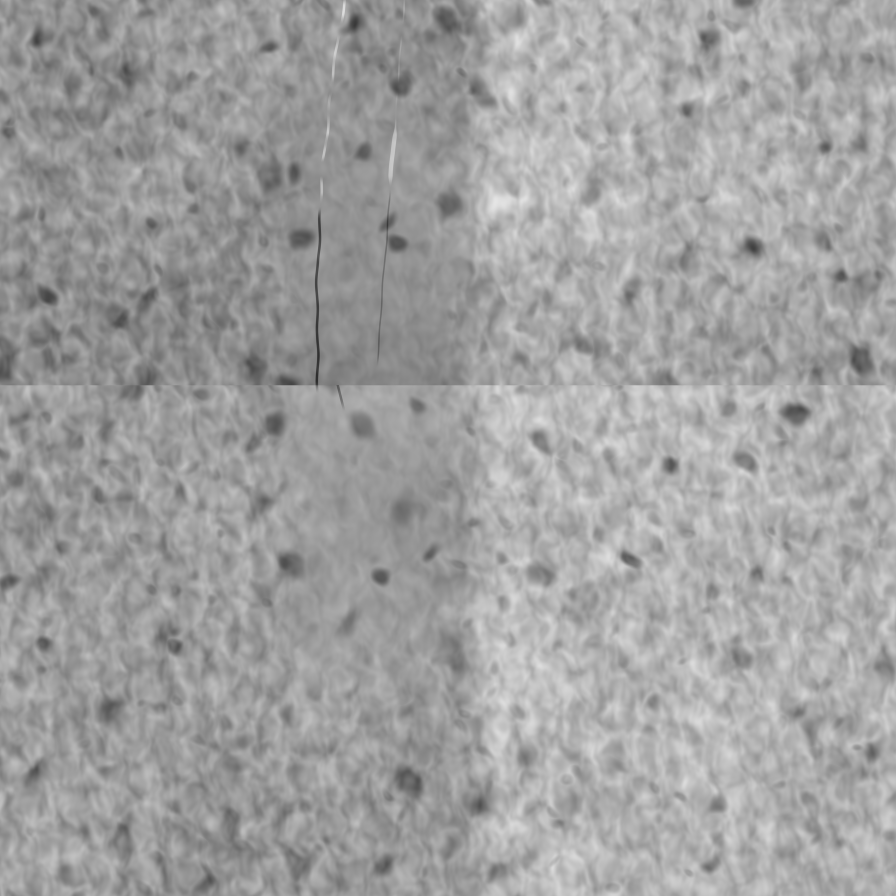
A Shadertoy shader for this texture:

```glsl
// Weathered grey speckled stone: two stacked slabs, a tonal step and thin scratches.
#define SEAM_Y 0.570
#define STEP_X 0.540
#define LEFT_TONE 0.610
#define RIGHT_TONE 0.695
#define MOTTLE 0.150
#define FINE_GRAIN 0.125
#define CLOUDS 0.075
#define SPECK_DEPTH 0.125
#define SPOT_DEPTH 0.270
#define SCRATCH_WIDTH 0.0014

vec3 hash3(vec2 p) {
    vec3 q = fract(p.xyx * vec3(0.1031, 0.1030, 0.0973));
    q += dot(q, q.yxz + 33.33);
    return fract((q.xxy + q.yzz) * q.zyx);
}

vec2 gradient(vec2 cell) {
    float angle = 6.2832 * hash3(cell).x;
    return vec2(cos(angle), sin(angle));
}

// Gradient noise, roughly -0.7 to 0.7
float noise(vec2 p) {
    vec2 i = floor(p), f = fract(p);
    vec2 u = f * f * f * (f * (f * 6.0 - 15.0) + 10.0);
    vec2 e = vec2(0.0, 1.0);
    float low = mix(dot(gradient(i), f), dot(gradient(i + e.yx), f - e.yx), u.x);
    float high = mix(dot(gradient(i + e), f - e), dot(gradient(i + e.yy), f - e.yy), u.x);
    return mix(low, high, u.y);
}

// Scattered soft-edged blobs, one possible blob per cell; radius in cell units
float blobs(vec2 p, float chance, float radius) {
    vec2 home = floor(p);
    float cover = 0.0;
    for (int y = -1; y <= 1; y++)
    for (int x = -1; x <= 1; x++) {
        vec2 cell = home + vec2(x, y);
        vec3 place = hash3(cell + 17.0);
        vec3 form = hash3(cell + 91.0);
        vec2 d = p - cell - place.xy;
        d.x += d.y * (form.x - 0.5) * 1.1;
        d.y *= mix(0.55, 1.1, form.y);
        float size = radius * mix(0.65, 1.25, form.z);
        float soft = 1.0 - smoothstep(mix(0.1, 0.45, form.x), 1.25, length(d) / size);
        cover = max(cover, soft * step(place.z, chance) * mix(0.45, 1.0, form.y));
    }
    return cover;
}

// Broad light: darker left, brighter right, shading towards the seam
float slabLight(vec2 uv, float upper) {
    float edge = STEP_X + 0.025 * noise(uv * vec2(4.0, 11.0));
    float right = smoothstep(edge - 0.025, edge + 0.02, uv.x);
    float tone = mix(LEFT_TONE, RIGHT_TONE, right);
    float glow = right * exp(-7.0 * max(uv.x - STEP_X, 0.0));
    float nearSeam = exp(-7.0 * abs(uv.y - SEAM_Y));
    tone += glow * mix(0.055, 0.055 * (1.0 - nearSeam), upper);
    tone += nearSeam * mix(0.015, -0.055, upper);
    return tone - 0.015 * upper * (1.0 - right);
}

float slab(vec2 uv, float upper) {
    vec2 p = uv + upper * vec2(3.7, 5.3);
    vec2 warp = vec2(noise(p * 38.0), noise(p * 38.0 + 50.0));
    vec2 q = p + 0.007 * warp;

    // A smoother polished band lies left of the tonal step
    float band = smoothstep(0.27, 0.36, uv.x) * (1.0 - smoothstep(0.46, 0.56, uv.x));
    band *= 1.0 - smoothstep(0.2, 0.45, abs(uv.y - SEAM_Y));
    float rough = 1.0 - 0.6 * band;

    float tone = slabLight(uv, upper);
    tone += CLOUDS * noise(p * vec2(7.0, 6.0));
    tone += rough * MOTTLE * noise(q * vec2(46.0, 33.0));
    tone += rough * FINE_GRAIN * noise(q * mat2(92.0, 24.0, -14.0, 58.0) + 20.0);
    tone += rough * 0.06 * noise(q * vec2(150.0, 105.0));
    tone -= rough * SPECK_DEPTH * blobs(q * 33.0, 0.5, 0.30);
    tone -= SPOT_DEPTH * blobs(q * 14.0 + 7.0, 0.47, 0.19);
    return tone;
}

float stroke(float offset, float width, float pixel) {
    return 1.0 - smoothstep(width - pixel, width + pixel, abs(offset));
}

float span(float y, float low, float high) {
    return smoothstep(low, low + 0.015, y) * (1.0 - smoothstep(high - 0.015, high, y));
}

// Near-vertical scratches, pale above and dark below
float scratches(vec2 uv, float pixel) {
    float y = uv.y;
    float wobble = 0.004 * noise(vec2(3.0, y * 24.0));
    float rise = max(y - 0.65, 0.0);
    float longLine = stroke(uv.x - 0.354 - 0.25 * rise * rise - wobble, SCRATCH_WIDTH, pixel);
    float thinLine = stroke(uv.x - 0.419 - 0.075 * (y - SEAM_Y) - 0.5 * wobble,
                            SCRATCH_WIDTH * mix(0.6, 1.7, span(y, 0.79, 0.86)), pixel);
    float stub = stroke(uv.x - 0.382 + 0.25 * (y - 0.55), SCRATCH_WIDTH, pixel);
    float broken = smoothstep(-0.2, 0.25, noise(vec2(9.0, y * 45.0)));
    float tone = longLine * (0.19 * broken * span(y, 0.77, 1.1) - 0.31 * span(y, SEAM_Y - 0.01, 0.77));
    tone += thinLine * (0.16 * span(y, 0.79, 0.87) + 0.09 * broken * span(y, 0.86, 1.1));
    tone -= thinLine * 0.14 * span(y, 0.59, 0.79);
    return tone - stub * 0.22 * span(y, 0.54, SEAM_Y + 0.01) * step(y, SEAM_Y);
}

void mainImage(out vec4 fragColor, in vec2 fragCoord) {
    vec2 uv = fragCoord / iResolution.xy;
    float pixel = 0.7 / iResolution.y;
    float upper = smoothstep(SEAM_Y - pixel, SEAM_Y + pixel, uv.y);
    float tone = mix(slab(uv, 0.0), slab(uv, 1.0), upper);
    tone += scratches(uv, pixel);
    fragColor = vec4(vec3(clamp(tone, 0.0, 1.0)), 1.0);
}
```
